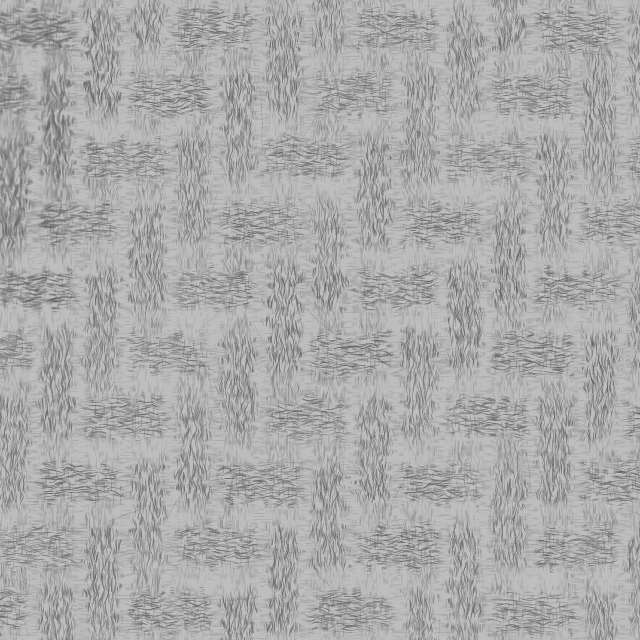
A Shadertoy shader for this texture map:

```glsl
const vec3 PAPER = vec3(0.745);
const vec3 INK = vec3(0.36);
const vec2 PITCH = vec2(0.0707, 0.1013);      // column and row spacing
const vec2 ORIGIN = vec2(0.4427, 0.0456);     // centre of column 0, row 0
const vec2 FLOAT_H = vec2(0.88, 0.29);        // half size of a weft float, in pitches
const vec2 FLOAT_V = vec2(0.35, 0.84);        // half size of a warp float, in pitches
const float TWILL = 4.0;                      // threads per weave repeat
const vec2 FIBRE_CELL = vec2(0.030, 0.0068);
const float FIBRE_HALF_WIDTH = 0.0008;
const float FIBRE_SPREAD = 0.42;
const vec2 HAIR_CELL = vec2(0.085);
const float HAIR_AMOUNT = 0.4;
const float GRAIN_AMOUNT = 0.34;
const float UNDER_WARP = 0.6;
const float UNDER_WEFT = 0.3;
const int LAYERS = 3;

float hash(vec2 p) {
    return fract(sin(dot(p, vec2(127.1, 311.7))) * 43758.5453);
}

float noise(vec2 p) {
    vec2 i = floor(p), f = fract(p);
    f = f * f * (3.0 - 2.0 * f);
    return mix(mix(hash(i), hash(i + vec2(1, 0)), f.x),
               mix(hash(i + vec2(0, 1)), hash(i + vec2(1, 1)), f.x), f.y);
}

// Signed offset from the centre of a repeating float
float wrapOffset(float x) {
    return mod(x + 0.5 * TWILL, TWILL) - 0.5 * TWILL;
}

float band(float x, float halfSize, float feather) {
    return 1.0 - smoothstep(halfSize - feather, halfSize + feather, abs(x));
}

// Scattered tapered segments running roughly along x
float strokes(vec2 p, vec2 cell, float spread, float halfWidth, float soft, float seed) {
    vec2 home = floor(p / cell);
    float clear = 1.0;
    for (int j = -1; j <= 1; j++)
    for (int i = -1; i <= 1; i++) {
        vec2 id = home + vec2(i, j);
        vec2 key = id + seed * vec2(17.3, 9.1);
        vec2 centre = (id + vec2(hash(key), hash(key + 3.7))) * cell;
        float angle = (hash(key + 7.9) - 0.5) * 2.0 * spread;
        float halfLength = cell.x * mix(0.22, 0.52, hash(key + 11.3));
        vec2 dir = vec2(cos(angle), sin(angle));
        vec2 d = p - centre;
        float along = clamp(dot(d, dir), -halfLength, halfLength);
        float taper = 1.0 - 0.6 * abs(along) / halfLength;
        float cover = clamp((halfWidth * taper - length(d - dir * along)) / soft + 0.5, 0.0, 1.0);
        clear *= 1.0 - cover * mix(0.25, 0.95, hash(key + 15.1));
    }
    return 1.0 - clear;
}

// Layered fibres of one thread direction
float fibres(vec2 p, float halfWidth, float soft, float seed) {
    float clear = 1.0;
    for (int k = 0; k < LAYERS; k++) {
        float n = float(k);
        vec2 cell = FIBRE_CELL * (1.0 - 0.17 * n);
        float spread = FIBRE_SPREAD * (1.0 - 0.25 * n);
        clear *= 1.0 - strokes(p, cell, spread, halfWidth, soft, seed + n);
    }
    return 1.0 - clear;
}

float grain(vec2 p) {
    return smoothstep(0.45, 0.9, noise(p * vec2(110.0, 430.0)));
}

void mainImage(out vec4 fragColor, in vec2 fragCoord) {
    float pixel = 1.0 / iResolution.y;
    vec2 p = vec2(fragCoord.x, iResolution.y - fragCoord.y) * pixel;

    // Smeared, coarser fibres toward the upper left edge
    float smear = (1.0 - smoothstep(0.02, 0.2, p.x)) * (1.0 - smoothstep(0.15, 0.75, p.y));
    float soft = pixel + 0.0022 * smear;
    float halfWidth = FIBRE_HALF_WIDTH * (1.0 + 0.9 * smear);

    // Wavy fibres and ragged float outlines
    vec2 wobble = vec2(noise(p * 85.0), noise(p * 85.0 + 41.0)) - 0.5;
    vec2 ragged = vec2(noise(p * vec2(38.0, 130.0) + 5.0), noise(p * vec2(130.0, 38.0) + 23.0)) - 0.5;
    vec2 fibreP = p + 0.0045 * wobble;
    vec2 weave = (p - ORIGIN) / PITCH + ragged * vec2(0.30, 0.26);

    // Two over, two under twill
    vec2 thread = floor(weave + 0.5);
    vec2 across = weave - thread;
    float weftOffset = wrapOffset(weave.x + 1.5 + thread.y);
    float warpOffset = wrapOffset(weave.y - 0.5 + thread.x);
    float weftBand = band(across.y, FLOAT_H.y, 0.09);
    float warpBand = band(across.x, FLOAT_V.x, 0.09);
    float weftFloat = band(weftOffset, FLOAT_H.x, 0.14) * weftBand;
    float warpFloat = band(warpOffset, FLOAT_V.y, 0.16) * warpBand;

    // Threads glimpsed where they pass beneath
    float patchy = smoothstep(0.2, 0.75, noise(p * 21.0 + 9.0));
    float weft = max(weftFloat, UNDER_WEFT * patchy * weftBand * (1.0 - warpBand));
    float warp = max(warpFloat, UNDER_WARP * patchy * warpBand * (1.0 - weftBand));
    warp *= 1.0 - weftFloat;
    float strength = mix(0.72, 1.0, noise(p * 13.0));

    // Fibres, loose hairs and fine grain
    float weftInk = weft * fibres(fibreP, halfWidth, soft, 1.0);
    float warpInk = warp * fibres(fibreP.yx, halfWidth, soft, 8.0);
    float hair = strokes(p + 0.012 * vec2(noise(p * 22.0), noise(p * 22.0 + 7.0)),
                         HAIR_CELL, 1.5, 0.0006, soft, 15.0);
    float fine = mix(grain(p), grain(p.yx + 3.0), warpBand) * mix(0.5, 1.0, max(weft, warp));
    float clear = (1.0 - strength * weftInk) * (1.0 - strength * warpInk);
    clear *= (1.0 - HAIR_AMOUNT * hair) * (1.0 - GRAIN_AMOUNT * fine);

    fragColor = vec4(mix(INK, PAPER, clear), 1.0);
}
```
